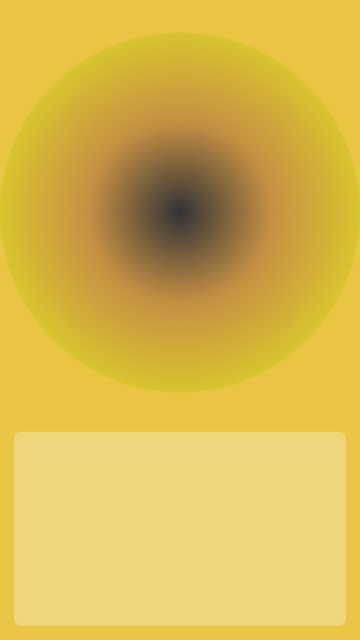
This background is drawn by a WebGL 1 fragment shader. Its source:

```glsl
precision highp float;
// A warm yellow field with a large radial-gradient disc, dark at its heart,
// above a pale rounded panel. Both shapes are signed distance functions,
// measured in canvas widths from the lower left corner.

uniform vec2 u_resolution;

// Layout
const vec2 DISC_CENTER = vec2(0.5, 1.1875);
const float DISC_RADIUS = 0.5;
const float MID_STOP = 0.51;
const vec2 PANEL_CENTER = vec2(0.5, 0.309);
const vec2 PANEL_HALF_SIZE = vec2(0.461, 0.2695);
const float PANEL_CORNER = 0.02;

// Colours
const vec3 FIELD_YELLOW = vec3(0.918, 0.773, 0.267);
const vec3 CORE_CHARCOAL = vec3(0.200, 0.200, 0.212);
const vec3 RING_ORANGE = vec3(0.776, 0.565, 0.263);
const vec3 RIM_YELLOW = vec3(0.851, 0.769, 0.180);
const vec3 PANEL_CREAM = vec3(0.937, 0.839, 0.490);

float roundedBox(vec2 p, vec2 halfSize, float radius) {
    vec2 q = abs(p) - halfSize + radius;
    return length(max(q, 0.0)) + min(max(q.x, q.y), 0.0) - radius;
}

// Antialiased coverage of a signed distance, one pixel wide
float coverage(float dist, float pixel) {
    return clamp(0.5 - dist / pixel, 0.0, 1.0);
}

// Three-stop gradient from core (t = 0) to rim (t = 1)
vec3 discColor(float t) {
    vec3 inner = mix(CORE_CHARCOAL, RING_ORANGE, clamp(t / MID_STOP, 0.0, 1.0));
    return mix(inner, RIM_YELLOW, clamp((t - MID_STOP) / (1.0 - MID_STOP), 0.0, 1.0));
}

void main() {
    float pixel = 1.0 / u_resolution.x;
    vec2 p = gl_FragCoord.xy * pixel;
    vec3 color = FIELD_YELLOW;

    // Disc
    float r = length(p - DISC_CENTER);
    color = mix(color, discColor(r / DISC_RADIUS), coverage(r - DISC_RADIUS, pixel));

    // Panel
    float panel = roundedBox(p - PANEL_CENTER, PANEL_HALF_SIZE, PANEL_CORNER);
    color = mix(color, PANEL_CREAM, coverage(panel, pixel));

    gl_FragColor = vec4(color, 1.0);
}
```
